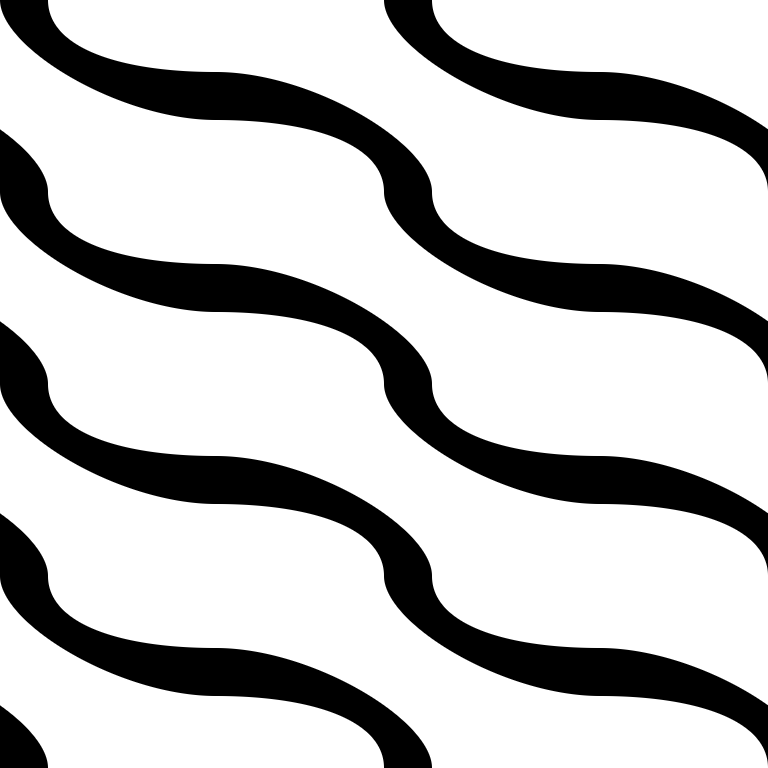
Reproduce this pattern procedurally as a three.js fragment shader.

```glsl
// Black wavy bands stepping down to the right on white, two repeats across and four down.
// Each band lies between two endless staircase edges made of cubic Bezier arcs;
// every edge is solved along x and y, which together give a smooth edge distance.

varying vec2 vUv;

const vec2 REPEATS = vec2(2.0, 4.0);
const vec2 TILE = vec2(16.0, 8.0);      // one repeat, in grid units
const float BAND = 2.0;                 // band width where it runs straight down or across
const vec2 TURN = vec2(18.0, 8.0);      // the band maps onto itself under p -> TURN - p
const vec3 INK = vec3(0.0);
const vec3 PAPER = vec3(1.0);

// Arc leaving (startX, 0) vertically and reaching (9, endY) horizontally.
vec2 arc(float startX, float endY, float t) {
  float s = 1.0 - t;
  return s * s * s * vec2(startX, 0.0)
       + 3.0 * s * s * t * vec2(startX, 2.0)
       + 3.0 * s * t * t * vec2(5.0, endY)
       + t * t * t * vec2(9.0, endY);
}

// One step of an edge for t in 0..2: an arc, then the other edge's arc turned around.
vec2 edgePoint(float startX, float t) {
  float otherX = BAND - startX;
  return t < 1.0 ? arc(startX, 5.0 - startX, t)
                 : TURN - arc(otherX, 5.0 - otherX, 2.0 - t);
}

// Bisects for the edge point whose coordinate along the given axis equals target.
vec2 solveEdge(float startX, vec2 axis, float target) {
  float lo = 0.0;
  float hi = 2.0;
  for (int i = 0; i < 16; i++) {
    float mid = 0.5 * (lo + hi);
    if (dot(edgePoint(startX, mid), axis) < target) lo = mid;
    else hi = mid;
  }
  return edgePoint(startX, 0.5 * (lo + hi));
}

// Height of the endless edge at x.
float edgeY(float startX, float x) {
  float n = floor((x - startX) / TILE.x);
  return solveEdge(startX, vec2(1.0, 0.0), x - n * TILE.x).y + n * TILE.y;
}

// Horizontal position of the endless edge at y.
float edgeX(float startX, float y) {
  float n = floor(y / TILE.y);
  return solveEdge(startX, vec2(0.0, 1.0), y - n * TILE.y).x + n * TILE.x;
}

// Signed distance to an edge, from its vertical and horizontal gaps.
float edgeDistance(float startX, float yAtX, vec2 p) {
  float dy = p.y - yAtX;
  float dx = edgeX(startX, p.y) - p.x;
  return dy * abs(dx) / max(length(vec2(dx, dy)), 1e-5);
}

// Signed distance to the nearest band, positive inside; y points down.
float bandDistance(vec2 p) {
  float top = edgeY(BAND, p.x);
  float bottom = edgeY(0.0, p.x);
  p.y -= TILE.y * floor((p.y - 0.5 * (top + bottom)) / TILE.y + 0.5);
  return min(edgeDistance(BAND, top, p), -edgeDistance(0.0, bottom, p));
}

void main() {
  vec2 grid = REPEATS * TILE;
  vec2 p = vec2(vUv.x, 1.0 - vUv.y) * grid;
  float pixel = max(fwidth(vUv.x) * grid.x, 1e-5);
  float coverage = clamp(bandDistance(p) / pixel + 0.5, 0.0, 1.0);
  gl_FragColor = vec4(mix(PAPER, INK, coverage), 1.0);
}
```
